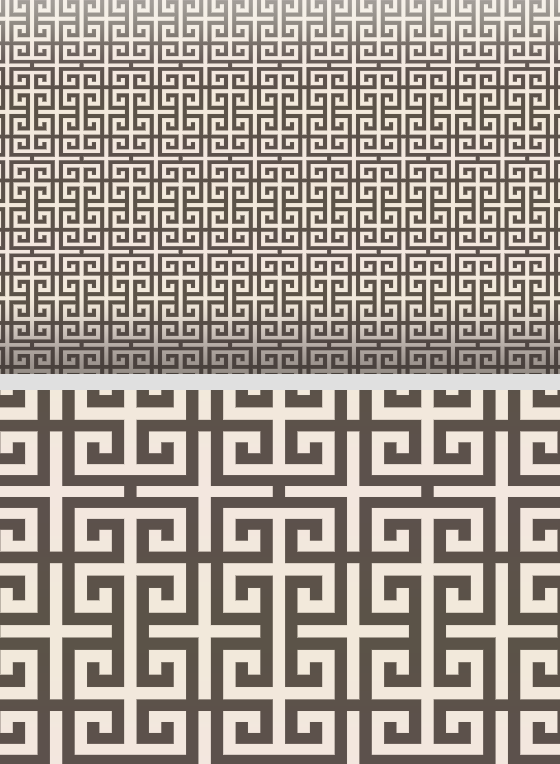
Top, the full canvas; bottom, a detail of the centre.
This pattern is drawn by a Shadertoy shader. Its source:

```glsl
// Dark Greek key lattice on cream, faded pale at the top and shaded at the bottom.

const vec2 CELL = vec2(0.1324, 0.2492);    // repeat size, in canvas heights
const vec2 CENTRE = vec2(0.0195, 0.4516);  // a mirror point of the lattice
const float UNIT = CELL.x / 12.0;          // width of one line
const float OUTER_ROW = 6.0;               // rows past the crossbar are squeezed
const vec3 CREAM = vec3(0.95, 0.91, 0.865);
const vec3 UMBER = vec3(0.36, 0.32, 0.29);
const vec3 SHADE = vec3(0.20, 0.18, 0.18);

// Square-ended bar of unit width joining two grid points, a <= b.
float bar(vec2 p, vec2 a, vec2 b) {
    vec2 d = abs(p - 0.5 * (a + b)) - 0.5 * (b - a);
    return max(d.x, d.y) - 0.5;
}

// Hooked spiral: stem on column 5, arm to column 3, then a one-step return.
float hook(vec2 p, float root, float arm) {
    float tip = arm - 1.0;
    float d = bar(p, vec2(5.0, root), vec2(5.0, arm));
    d = min(d, bar(p, vec2(3.0, arm), vec2(5.0, arm)));
    return min(d, bar(p, vec2(3.0, tip), vec2(3.0, arm)));
}

// Quarter of a repeat: frame, crossbar, link and two hooks.
float greekKey(vec2 p) {
    float d = bar(p, vec2(1.0, 1.0), vec2(1.0, 11.0));
    d = min(d, bar(p, vec2(1.0, 1.0), vec2(5.0, 1.0)));
    d = min(d, bar(p, vec2(1.0, 11.0), vec2(6.0, 11.0)));
    d = min(d, bar(p, vec2(0.0, OUTER_ROW), vec2(5.0, OUTER_ROW)));
    d = min(d, bar(p, vec2(6.0, 11.0), vec2(6.0, 12.0)));
    d = min(d, hook(p, 0.0, 4.0));
    return min(d, hook(p, OUTER_ROW, 9.0));
}

// Fold the plane into one quarter cell, measured in line widths.
vec2 foldCell(vec2 uv) {
    vec2 q = abs(fract((uv - CENTRE) / CELL + 0.5) - 0.5) * CELL / UNIT;
    float halfRows = 0.5 * CELL.y / UNIT;
    float squeeze = (12.0 - OUTER_ROW) / (halfRows - OUTER_ROW);
    q.y += max(q.y - OUTER_ROW, 0.0) * (squeeze - 1.0);
    return q;
}

// Pale haze above, shadow below.
vec3 verticalFade(vec3 color, float height) {
    float haze = 0.46 * smoothstep(0.78, 1.02, height);
    float shadow = 0.50 * (1.0 - smoothstep(-0.02, 0.22, height));
    return mix(mix(color, vec3(0.98), haze), SHADE, shadow);
}

void mainImage(out vec4 fragColor, in vec2 fragCoord) {
    vec2 uv = fragCoord / iResolution.y;
    float pixel = 1.0 / (iResolution.y * UNIT);
    float d = greekKey(foldCell(uv));
    float ink = 1.0 - smoothstep(-0.6 * pixel, 0.6 * pixel, d);

    // Faint rosy tint between rows of keys, olive within them
    float rosy = -cos(6.28318 * (uv.y - CENTRE.y) / CELL.y);
    vec3 color = mix(CREAM, UMBER, ink) + rosy * vec3(0.002, -0.004, 0.008);

    fragColor = vec4(verticalFade(color, uv.y), 1.0);
}
```
